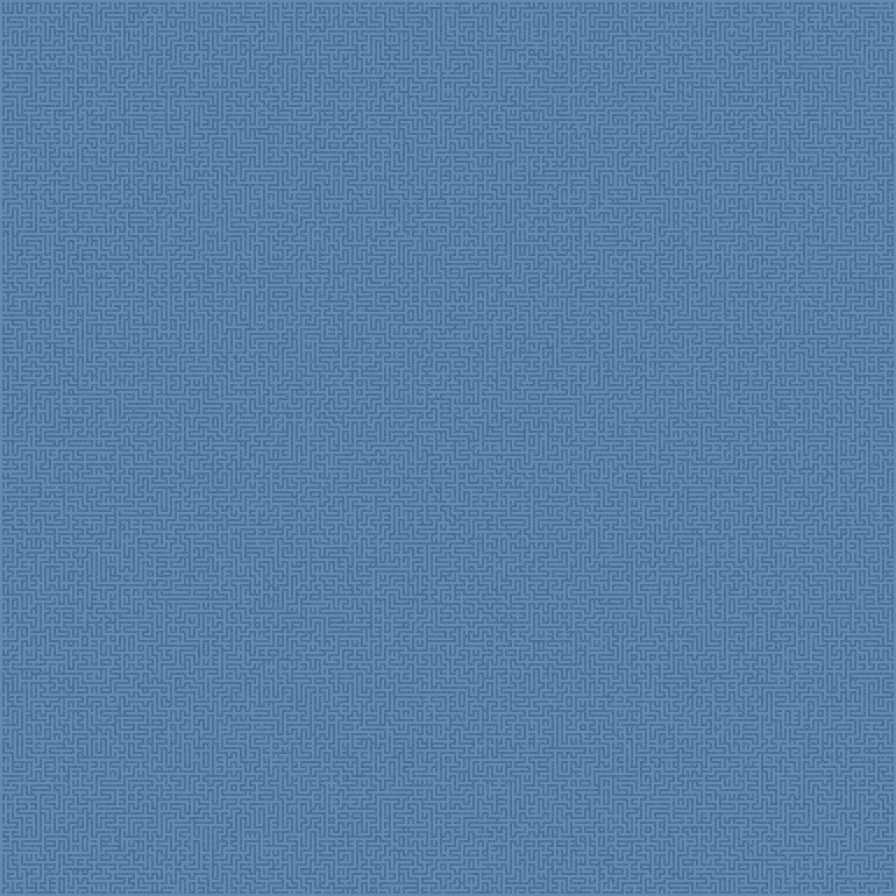
A Shadertoy shader for this pattern:

```glsl
#define CELLS 385.0
#define LIGHT vec3(0.400, 0.540, 0.690)
#define DARK vec3(0.305, 0.445, 0.595)
#define TURN_CHANCE 0.5
#define GRAIN_SCALE 512.0
#define GRAIN_AMOUNT 0.06

const ivec2 X = ivec2(1, 0);
const ivec2 Y = ivec2(0, 1);

float hash(ivec2 p, int seed) {
    uint h = uint(p.x) * 1597334677u ^ uint(p.y) * 3812015801u ^ uint(seed) * 668265263u;
    h = (h ^ (h >> 15)) * 2246822519u;
    h = (h ^ (h >> 13)) * 3266489917u;
    return float((h ^ (h >> 16)) >> 8) / 16777216.0;
}

// Lattice: nodes are even-even, edges have one odd coordinate, faces are odd-odd.
// Each edge borders one face of either checkerboard colour.
ivec2 faceOf(ivec2 edge, int colour) {
    ivec2 side = (edge.x & 1) == 1 ? Y : X;
    ivec2 face = edge + side;
    return ((face.x + face.y) >> 1 & 1) == colour ? face : edge - side;
}

// Parallel sides may turn by 90 degrees; full or empty faces toggle one side.
bool changes(ivec2 edge, ivec2 face, int pass, bool l, bool r, bool b, bool t) {
    if (l != r || b != t) return false;
    float chance = hash(face, pass);
    if (l != b) return chance < TURN_CHANCE;
    ivec2 d = edge - face;
    int side = d.x != 0 ? (d.x + 1) / 2 : 2 + (d.y + 1) / 2;
    return int(chance * 4.0) == side;
}

// Straight rows, shuffled by alternating passes over both face colours
bool edge1(ivec2 e) {
    bool horizontal = (e.x & 1) == 1;
    return horizontal != (hash(faceOf(e, 0), 1) < TURN_CHANCE);
}

bool edge2(ivec2 e) {
    ivec2 f = faceOf(e, 1);
    return edge1(e) != changes(e, f, 2, edge1(f - X), edge1(f + X), edge1(f - Y), edge1(f + Y));
}

bool edge3(ivec2 e) {
    ivec2 f = faceOf(e, 0);
    return edge2(e) != changes(e, f, 3, edge2(f - X), edge2(f + X), edge2(f - Y), edge2(f + Y));
}

bool edge4(ivec2 e) {
    ivec2 f = faceOf(e, 1);
    return edge3(e) != changes(e, f, 4, edge3(f - X), edge3(f + X), edge3(f - Y), edge3(f + Y));
}

// 1 on a maze path, 0 between paths and on the outer frame
float path(ivec2 cell) {
    int last = int(CELLS) - 1;
    if (min(cell.x, cell.y) <= 0 || max(cell.x, cell.y) >= last) return 0.0;
    ivec2 e = cell + 1;
    int oddCount = (e.x & 1) + (e.y & 1);
    if (oddCount != 1) return oddCount == 0 ? 1.0 : 0.0;
    return edge4(e) ? 1.0 : 0.0;
}

void mainImage(out vec4 fragColor, in vec2 fragCoord) {
    vec2 uv = fragCoord / iResolution.xy;

    // Cell coverage, filtered over one pixel
    vec2 p = uv * CELLS - 0.5;
    ivec2 cell = ivec2(floor(p));
    vec2 pixel = CELLS / iResolution.xy;
    vec2 blend = clamp((fract(p) - 0.5) / pixel + 0.5, 0.0, 1.0);
    float lower = mix(path(cell), path(cell + X), blend.x);
    float upper = mix(path(cell + Y), path(cell + X + Y), blend.x);
    float amount = mix(lower, upper, blend.y);

    // Fine grain inside the dark paths
    float grain = hash(ivec2(floor(uv * GRAIN_SCALE)), 9) - 0.5;
    vec3 colour = mix(LIGHT, DARK, amount) + grain * GRAIN_AMOUNT * amount;
    fragColor = vec4(colour, 1.0);
}
```
